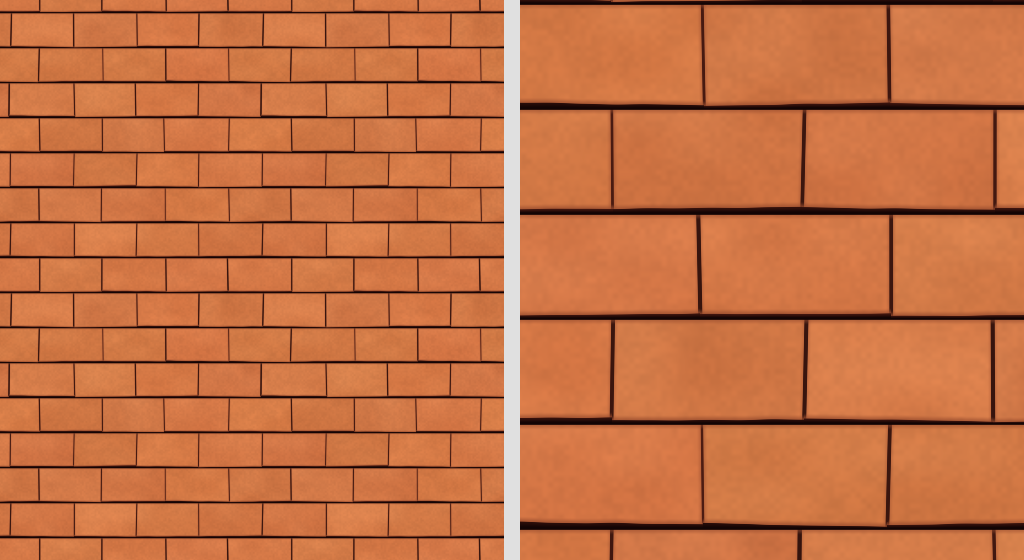
Left, the full canvas; right, a detail of the centre.
This texture is drawn by a Shadertoy shader. Its source:

```glsl
// Courses of overlapping terracotta roof tiles in staggered rows, with dark uneven gaps.

const vec2 TILES = vec2(8.0, 16.0);      // tiles across, rows down
const vec2 PATCH = vec2(4.0, 8.0);       // tiles after which the variation recurs
const vec3 CLAY  = vec3(0.815, 0.455, 0.26);
const vec3 PALE  = vec3(0.85, 0.51, 0.31);
const vec3 EDGE  = vec3(0.60, 0.30, 0.18);
const vec3 BROWN = vec3(0.27, 0.09, 0.06);
const vec3 BLACK = vec3(0.07, 0.015, 0.015);

float hash(vec2 p, float seed) {
    return fract(sin(dot(p, vec2(127.1, 311.7)) + seed * 17.3) * 43758.5);
}

// Random value from -1 to 1
float vary(vec2 p, float seed) {
    return 2.0 * hash(p, seed) - 1.0;
}

// Value noise that wraps after a whole number of cells
float noise(vec2 p, vec2 period, float seed) {
    vec2 i = floor(p), f = fract(p);
    f = f * f * (3.0 - 2.0 * f);
    vec2 a = mod(i, period), b = mod(i + 1.0, period);
    return mix(mix(hash(a, seed), hash(vec2(b.x, a.y), seed), f.x),
               mix(hash(vec2(a.x, b.y), seed), hash(b, seed), f.x), f.y);
}

float wrapNoise(vec2 uv, vec2 cells, float seed) {
    return noise(uv * cells, cells, seed);
}

// Coverage of the region below an edge, softened over the given width
float below(float edge, float soft, float x) {
    return 1.0 - smoothstep(edge - soft, edge + soft, x);
}

// Fired clay: tone per tile, cloudy mottling, fine grain and a soft slope of light
vec3 claySurface(vec2 id, vec2 local, vec2 patchUv) {
    float cloud = wrapNoise(patchUv, vec2(11.0, 19.0), 1.0) - 0.5;
    float fleck = wrapNoise(patchUv, vec2(46.0, 52.0), 2.0) - 0.5;
    float grain = wrapNoise(patchUv, vec2(140.0, 156.0), 3.0) - 0.5;
    float slope = 0.25 * (local.y - 0.5) - 0.15 * local.x;
    float tone = 0.36 + 0.28 * vary(id, 4.0) + 0.65 * cloud + slope;
    vec3 col = mix(CLAY, PALE, clamp(tone, 0.0, 1.0));
    col *= 1.0 + 0.02 * vary(id, 5.0) + 0.035 * cloud + 0.035 * fleck + 0.05 * grain;
    col.g += 0.01 * vary(id, 6.0);
    return col;
}

void mainImage(out vec4 fragColor, in vec2 fragCoord) {
    vec2 uv = fragCoord / iResolution.xy;
    vec2 patchUv = fract(uv * TILES / PATCH);
    float px = TILES.y / iResolution.y;                        // pixel size in row heights
    float tileWidth = iResolution.x / iResolution.y * TILES.y / TILES.x;

    // Staggered rows
    float v = uv.y * TILES.y + 0.375;
    float row = floor(v), y = v - row;
    float x = uv.x * TILES.x - mix(0.625, 0.163, mod(row, 2.0));

    // Nearest upright joint, slightly shifted and slanted
    float joint = floor(x + 0.5);
    vec2 jointId = mod(vec2(joint, row), PATCH);
    float shift = 0.02 * vary(jointId, 7.0) + 0.014 * vary(jointId, 8.0) * (y - 0.5);
    float side = x - joint - shift;
    float jointDist = abs(side) * tileWidth;

    // Tile on this side of the joint
    float column = side < 0.0 ? joint - 1.0 : joint;
    vec2 id = mod(vec2(column, row), PATCH);
    vec2 local = vec2(x - column - 0.5, y);
    vec3 col = claySurface(id, local, patchUv);

    // Upright joints: thin, of varying weight, with a faint worn border
    float weight = hash(jointId, 9.0);
    float halfWidth = mix(0.011, 0.021, weight);
    col = mix(col, EDGE, 0.45 * below(0.03, 0.025, jointDist));
    vec3 jointColor = mix(BROWN, BLACK, 0.6 * weight);
    col = mix(col, jointColor, 0.92 * below(halfWidth, 0.55 * px, jointDist));

    // Lower lip, tilted per tile, and the shadow gap beneath it
    float wobble = 0.012 * (wrapNoise(patchUv, vec2(24.0, 8.0), 10.0) - 0.5);
    float lip = 0.05 + 0.017 * vary(id, 11.0) + 0.035 * vary(id, 12.0) * local.x + wobble;
    col = mix(col, EDGE, 0.75 * below(lip + 0.025, 0.03, y));
    vec3 gapColor = mix(BLACK, BROWN, smoothstep(0.2, 1.0, y / lip) * (0.4 + 0.6 * hash(id, 13.0)));
    col = mix(col, gapColor, below(lip, 0.55 * px, y));

    // Shade cast on the top of the tile by the row above
    col = mix(col, EDGE, 0.5 * below(0.03, 0.025, 1.0 - y));
    col = mix(col, BLACK, 0.85 * below(0.006, 0.55 * px, 1.0 - y));

    fragColor = vec4(clamp(col, 0.0, 1.0), 1.0);
}
```
